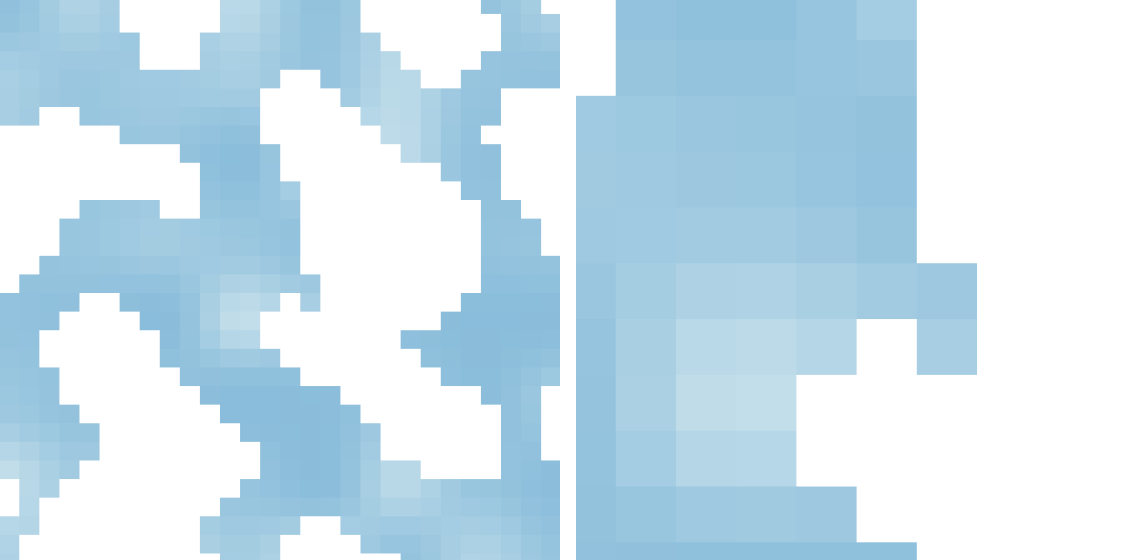
Left, the full canvas; right, a detail of the centre.
A WebGL 2 fragment shader for this background:

```glsl
#version 300 es
precision highp float;

uniform vec2 u_resolution;
out vec4 fragColor;

const vec2 CELLS = vec2(27.9, 30.1);       // mosaic cells across the canvas
const vec2 CELL_SHIFT = vec2(0.04, 0.65);
const vec3 GAP_COLOR = vec3(1.0);
const vec3 DEEP_BLUE = vec3(0.54, 0.74, 0.857);
const vec3 PALE_BLUE = vec3(0.79, 0.887, 0.925);
const float TONE_SCALE = 7.0;              // pale patches per canvas side
const float TONE_CURVE = 1.55;             // higher favours the deep blue
const float GAP_ANGLE = -0.785;            // main direction of the gaps
const float ANGLE_JITTER = 0.3;
const vec2 GAP_SPACING = vec2(0.62, 0.27); // along and across the gaps
const vec2 GAP_JITTER = vec2(0.08, 0.04);
const vec2 GAP_LENGTH = vec2(0.18, 0.36);  // shortest and longest axis
const vec2 GAP_RADIUS = vec2(0.045, 0.13); // thinnest and widest
const float GAP_TAPER = 0.35;
const float EDGE_WOBBLE = 0.05;
const float WOBBLE_SCALE = 10.0;

vec3 hash3(vec2 lattice, int salt) {
    uvec3 v = uvec3(ivec3(ivec2(lattice), salt));
    v = v * 1664525u + 1013904u;
    v.x += v.y * v.z; v.y += v.z * v.x; v.z += v.x * v.y;
    v ^= v >> 16u;
    v.x += v.y * v.z; v.y += v.z * v.x; v.z += v.x * v.y;
    return vec3(v >> 8u) / 16777216.0;
}

float valueNoise(vec2 p, int salt) {
    vec2 i = floor(p);
    vec2 f = fract(p);
    f = f * f * (3.0 - 2.0 * f);
    float low = mix(hash3(i, salt).x, hash3(i + vec2(1, 0), salt).x, f.x);
    float high = mix(hash3(i + vec2(0, 1), salt).x, hash3(i + vec2(1, 1), salt).x, f.x);
    return mix(low, high, f.y);
}

mat2 rotation(float angle) {
    float c = cos(angle), s = sin(angle);
    return mat2(c, s, -s, c);
}

// Capsule along x, thicker at its left end when taper is positive
float taperedCapsule(vec2 p, float halfLength, float radius, float taper) {
    float x = clamp(p.x, -halfLength, halfLength);
    return length(p - vec2(x, 0.0)) - radius * (1.0 - taper * x / halfLength);
}

// Signed distance to slanted gaps on a staggered, jittered lattice
float gapDistance(vec2 p) {
    vec2 q = rotation(-GAP_ANGLE) * p;
    float lane = floor(q.y / GAP_SPACING.y);
    float nearest = 1.0;
    for (int j = -1; j <= 1; j++) {
        float row = lane + float(j);
        float stagger = 0.5 * mod(row, 2.0);
        float column = floor(q.x / GAP_SPACING.x - stagger);
        for (int i = -1; i <= 1; i++) {
            vec2 id = vec2(column + float(i), row);
            vec3 place = hash3(id, 1);
            vec3 form = hash3(id, 2);
            vec2 center = (id + vec2(stagger + 0.5, 0.5)) * GAP_SPACING
                        + (place.xy * 2.0 - 1.0) * GAP_JITTER;
            vec2 local = rotation((place.z * 2.0 - 1.0) * ANGLE_JITTER) * (q - center);
            float halfLength = 0.5 * mix(GAP_LENGTH.x, GAP_LENGTH.y, form.x);
            float radius = mix(GAP_RADIUS.x, GAP_RADIUS.y, form.y);
            float taper = (form.z * 2.0 - 1.0) * GAP_TAPER;
            nearest = min(nearest, taperedCapsule(local, halfLength, radius, taper));
        }
    }
    return nearest + EDGE_WOBBLE * (valueNoise(p * WOBBLE_SCALE, 3) - 0.5);
}

// One flat colour per cell, sampled at the cell centre
vec3 cellColor(vec2 cell) {
    vec2 p = (cell + 0.5 - CELL_SHIFT) / CELLS;
    if (gapDistance(p) < 0.0) return GAP_COLOR;
    float tone = valueNoise(p * TONE_SCALE, 4);
    return mix(DEEP_BLUE, PALE_BLUE, pow(tone, TONE_CURVE));
}

void main() {
    vec2 grid = gl_FragCoord.xy / u_resolution * CELLS + CELL_SHIFT;

    // Blend the four cells around the nearest corner over one pixel
    vec2 corner = floor(grid + 0.5);
    vec2 cover = clamp((grid - corner) * u_resolution / CELLS + 0.5, 0.0, 1.0);
    vec3 lower = mix(cellColor(corner - 1.0), cellColor(corner - vec2(0, 1)), cover.x);
    vec3 upper = mix(cellColor(corner - vec2(1, 0)), cellColor(corner), cover.x);
    fragColor = vec4(mix(lower, upper, cover.y), 1.0);
}
```
